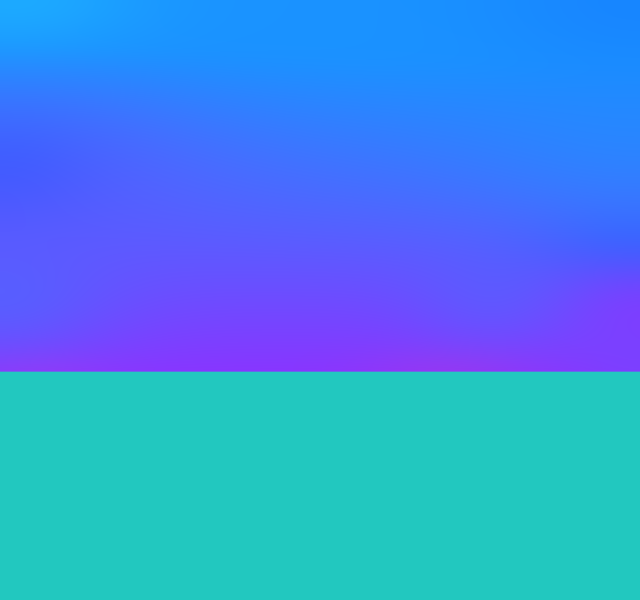
Give the GLSL for this background, as a Shadertoy shader.

```glsl
// Azure to violet sky with soft warped bands above a flat teal field.

// Elliptical Gaussian falloff, 1 at the center.
float glow(vec2 p, vec2 center, vec2 radius) {
    vec2 q = (p - center) / radius;
    return exp(-dot(q, q));
}

vec3 skyColor(vec2 p) {
    // Bend the vertical gradient: p.y is 0 at the top, 1 at the horizon.
    float depth = p.y;
    depth += 0.20 * glow(p, vec2(0.00, 0.38), vec2(0.35, 0.22));
    depth -= 0.18 * glow(p, vec2(0.00, 0.85), vec2(0.18, 0.15));
    depth -= 0.12 * glow(p, vec2(1.00, 0.48), vec2(0.30, 0.20));
    depth -= 0.11 * glow(p, vec2(0.77, 0.84), vec2(0.13, 0.13));
    depth += 0.10 * glow(p, vec2(1.00, 0.80), vec2(0.12, 0.10));
    depth -= 0.08 * glow(p, vec2(1.00, 1.02), vec2(0.12, 0.10));

    // Soft knee keeps the upper sky nearly even.
    float ramp = (depth - 0.17) / 0.83;
    ramp = 0.5 * (ramp + sqrt(ramp * ramp + 0.002));
    vec3 azure = vec3(0.10, 0.575, 1.0);
    vec3 violet = vec3(0.53, 0.21, 1.0);
    vec3 color = mix(azure, violet, ramp);

    // Local tints: bright and dim top corners, blue sides, magenta horizon.
    color += vec3(0.01, 0.09, 0.0) * glow(p, vec2(0.02, 0.0), vec2(0.20, 0.13));
    color -= vec3(0.01, 0.05, 0.0) * glow(p, vec2(1.00, 0.0), vec2(0.25, 0.20));
    color -= vec3(0.08, 0.01, 0.0) * glow(p, vec2(0.00, 0.45), vec2(0.16, 0.15));
    color -= vec3(0.08, 0.00, 0.0) * glow(p, vec2(1.00, 0.66), vec2(0.16, 0.10));
    color += vec3(0.05, 0.00, -0.04) * glow(p, vec2(0.70, 1.0), vec2(0.14, 0.07));
    color += vec3(0.04, 0.00, -0.02) * glow(p, vec2(0.06, 1.0), vec2(0.12, 0.06));
    return color;
}

void mainImage(out vec4 fragColor, in vec2 fragCoord) {
    vec2 uv = fragCoord / iResolution.xy;
    float horizon = 0.3806;
    vec3 teal = vec3(0.133, 0.784, 0.749);
    vec3 sky = skyColor(vec2(uv.x, (1.0 - uv.y) / (1.0 - horizon)));

    // Antialiased horizon, one pixel wide.
    float aboveHorizon = clamp((uv.y - horizon) * iResolution.y + 0.5, 0.0, 1.0);
    fragColor = vec4(clamp(mix(teal, sky, aboveHorizon), 0.0, 1.0), 1.0);
}
```
